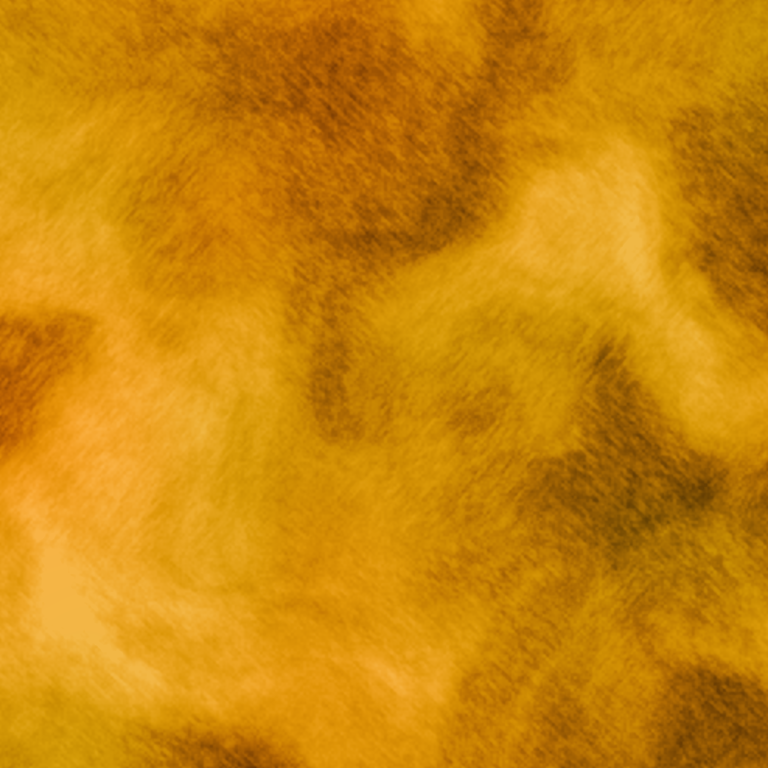
This texture is drawn by a WebGL 2 fragment shader. Its source:

```glsl
#version 300 es
precision highp float;

uniform vec2 u_resolution;
out vec4 fragColor;

#define CLOUD_SCALE 3.1
#define CLOUD_CONTRAST 2.05
#define DETAIL_GAIN 0.52
#define WARP 0.11
#define HUE_DRIFT 0.032
#define GRAIN_SCALE 190.0
#define GRAIN_STRETCH 0.4
#define GRAIN_STRENGTH 0.42
#define SPECKLE_STRENGTH 0.26

// Integer hash of a lattice cell, from -1 to 1
float hash(ivec2 cell) {
    uvec2 q = uvec2(cell) * uvec2(1597u, 3571u);
    uint h = (q.x ^ (q.y << 7)) * 747796405u + 2891336u;
    h = ((h >> ((h >> 28) + 4u)) ^ h) * 277803u;
    h ^= h >> 15;
    h *= 73244475u;
    h ^= h >> 16;
    return float(h & 65535u) / 32767.5 - 1.0;
}

// Evenly spread lattice values: keeps the light and dark shares steady
float evenValue(ivec2 cell) {
    return fract(dot(vec2(cell), vec2(0.7549, 0.5698)) + 0.37) * 2.0 - 1.0;
}

vec2 ease(vec2 f) {
    return f * f * f * (f * (f * 6.0 - 15.0) + 10.0);
}

float noise(vec2 p) {
    ivec2 c = ivec2(floor(p));
    vec2 w = ease(fract(p));
    return mix(mix(hash(c), hash(c + ivec2(1, 0)), w.x),
               mix(hash(c + ivec2(0, 1)), hash(c + ivec2(1, 1)), w.x), w.y);
}

float evenNoise(vec2 p) {
    ivec2 c = ivec2(floor(p));
    vec2 w = ease(fract(p));
    return mix(mix(evenValue(c), evenValue(c + ivec2(1, 0)), w.x),
               mix(evenValue(c + ivec2(0, 1)), evenValue(c + ivec2(1, 1)), w.x), w.y);
}

mat2 rotation(float angle) {
    float c = cos(angle), s = sin(angle);
    return mat2(c, s, -s, c);
}

// Broad patches with softer, finer mottling on top
float clouds(vec2 p) {
    vec2 bend = vec2(noise(p * 4.0 + 11.0), noise(p * 4.0 + 37.0))
              + 0.4 * vec2(noise(p * 11.0 + 5.0), noise(p * 11.0 + 71.0));
    vec2 q = rotation(0.5) * (p + WARP * bend) * CLOUD_SCALE;
    float sum = evenNoise(q);
    float gain = DETAIL_GAIN;
    for (int i = 0; i < 5; i++) {
        q = rotation(0.65) * q * 2.03 + 19.7;
        sum += gain * noise(q);
        gain *= DETAIL_GAIN;
    }
    return sum;
}

// Short fibres along one direction
float fibres(vec2 p, float angle) {
    vec2 q = rotation(angle) * p * GRAIN_SCALE;
    q.x *= GRAIN_STRETCH;
    return noise(q) + 0.5 * noise(q * 0.47 + 53.0);
}

// Amber ramp, from deep brown to pale gold
vec3 amber(float tone) {
    const vec3 colours[8] = vec3[8](
        vec3(0.43, 0.23, 0.01), vec3(0.60, 0.34, 0.01),
        vec3(0.70, 0.41, 0.01), vec3(0.77, 0.48, 0.01),
        vec3(0.82, 0.54, 0.01), vec3(0.87, 0.59, 0.03),
        vec3(0.93, 0.65, 0.15), vec3(0.96, 0.71, 0.27));
    const float stops[8] = float[8](-2.8, -1.8, -1.1, -0.54, 0.03, 0.71, 1.64, 2.5);
    vec3 colour = colours[0];
    for (int i = 1; i < 8; i++) {
        float t = (tone - stops[i - 1]) / (stops[i] - stops[i - 1]);
        colour = mix(colour, colours[i], clamp(t, 0.0, 1.0));
    }
    return colour;
}

void main() {
    vec2 p = gl_FragCoord.xy / u_resolution.y;
    float tone = CLOUD_CONTRAST * clouds(p);

    // Grain leans one way or the other and is rougher in the dark patches
    float lean = smoothstep(-0.4, 0.4, noise(p * 5.0 + 83.0));
    float grain = GRAIN_STRENGTH * mix(fibres(p, 0.75), fibres(p, -0.85), lean)
                + SPECKLE_STRENGTH * noise(p * GRAIN_SCALE * 1.3 + 7.0);
    float roughness = mix(1.3, 0.75, smoothstep(-1.8, 1.2, tone));
    vec3 colour = amber(tone + grain * roughness);

    // Slow drift between olive and orange
    float hue = noise(p * 2.3 + 29.0) + 0.4 * noise(p * 7.0 + 61.0);
    colour += HUE_DRIFT * hue * vec3(1.0, -0.6, 0.0);

    fragColor = vec4(clamp(colour, 0.0, 1.0), 1.0);
}
```
